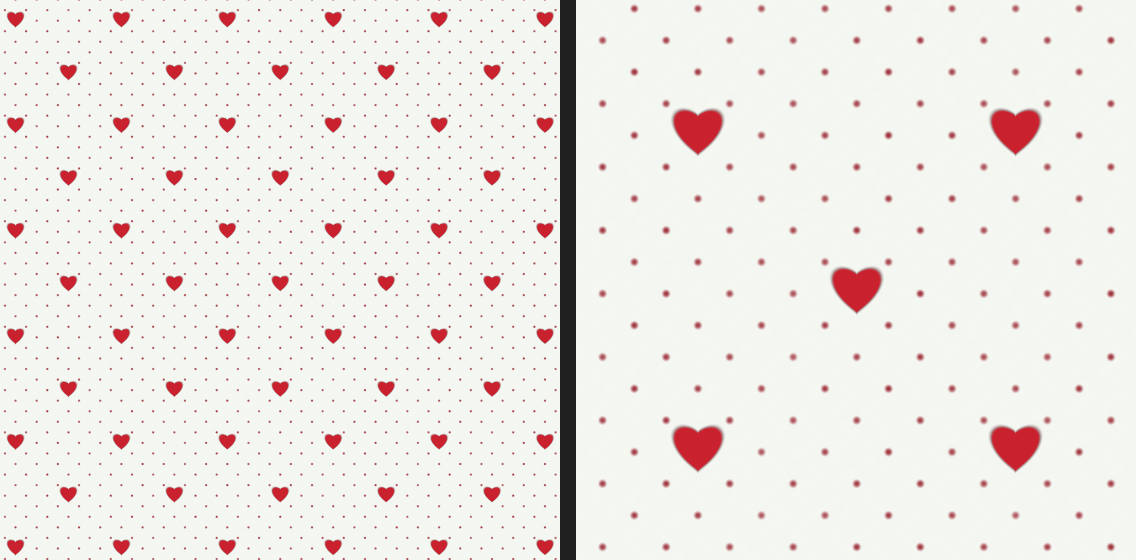
Left: the whole. Right: its middle third, enlarged.
Give the GLSL for this pattern, as a WebGL 1 fragment shader.

```glsl
precision highp float;
// Staggered red hearts over a fine diagonal grid of small dots on off-white paper.

uniform vec2 u_resolution;

const vec2 HEART_PERIOD = vec2(0.1891, 0.1885);
const vec2 DOT_PERIOD = HEART_PERIOD / 5.0;
const vec2 ORIGIN = vec2(0.0277, 0.0206);
const float HEART_HALF_WIDTH = 0.0143;
const float RIM_WIDTH = 0.0009;

const vec3 PAPER = vec3(0.958, 0.966, 0.945);
const vec3 HEART_RED = vec3(0.79, 0.13, 0.18);
const vec3 RIM_GREY = vec3(0.55, 0.48, 0.48);
const vec3 DOT_RED = vec3(0.62, 0.19, 0.23);

// Offset from the nearest point of a rectangular grid.
vec2 gridOffset(vec2 p, vec2 period) {
  return (fract(p / period + 0.5) - 0.5) * period;
}

// Offset from the nearest point of a grid with a second point in each cell centre.
vec2 staggeredOffset(vec2 p, vec2 period) {
  vec2 corner = gridOffset(p, period);
  vec2 centre = gridOffset(p + 0.5 * period, period);
  return dot(corner, corner) < dot(centre, centre) ? corner : centre;
}

// Approximate signed distance to a heart: a circle sheared upwards on both sides.
float heartDistance(vec2 p, float halfWidth) {
  vec2 q = p / halfWidth;
  float lift = 0.75 * pow(abs(q.x) + 0.0001, 0.8);
  return (length(vec2(q.x, 1.26 * q.y - lift)) - 1.0) * halfWidth / 1.25;
}

// Layered sines, roughly within -1 to 1.
float waves(vec2 p) {
  return 0.5 * sin(p.x + 1.7 * sin(p.y * 0.83))
       + 0.3 * sin(p.y * 1.9 - p.x * 1.3)
       + 0.2 * sin(p.x * 3.1 + p.y * 2.7);
}

float coverage(float distance, float softness) {
  return 1.0 - smoothstep(-softness, softness, distance);
}

void main() {
  float side = min(u_resolution.x, u_resolution.y);
  float pixel = 1.0 / side;
  vec2 uv = gl_FragCoord.xy / side;
  vec2 p = uv - ORIGIN;

  // Paper with a barely visible mottling
  vec3 colour = PAPER + 0.003 * waves(uv * 310.0);

  // Soft dots whose ink varies slightly from one to the next
  vec2 dotOffset = staggeredOffset(p, DOT_PERIOD);
  vec2 dotIndex = floor((p - dotOffset) / DOT_PERIOD * 2.0 + 0.5);
  float ink = 0.88 + 0.12 * waves(dotIndex * vec2(2.3, 3.7));
  float dotMask = coverage(length(dotOffset) - 0.0018, max(0.0014, 0.7 * pixel));
  colour = mix(colour, DOT_RED, dotMask * ink);

  // Hearts with a thin blurred grey rim
  vec2 heartOffset = staggeredOffset(p, HEART_PERIOD);
  float heart = heartDistance(heartOffset, HEART_HALF_WIDTH);
  float edge = max(0.0008, 0.7 * pixel);
  colour = mix(colour, RIM_GREY, 0.75 * coverage(heart - RIM_WIDTH, edge * 1.3));
  colour = mix(colour, HEART_RED, coverage(heart, edge));

  gl_FragColor = vec4(colour, 1.0);
}
```
